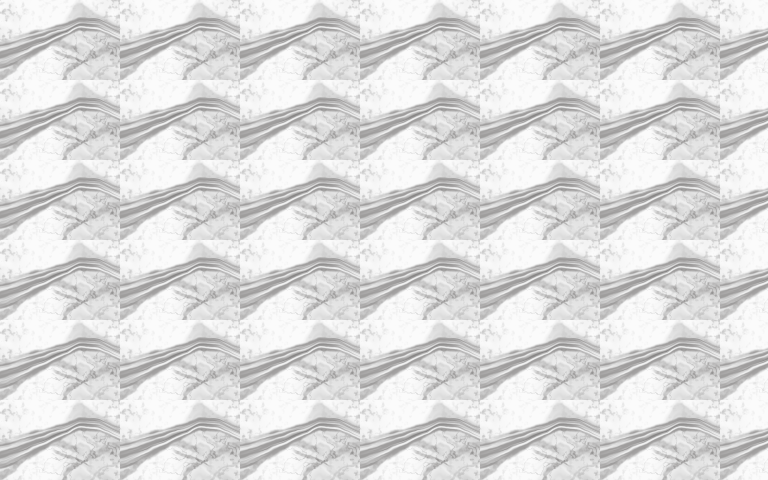
Reproduce this texture procedurally as a Shadertoy shader.

```glsl
// Pale grey marble slabs, 6.4 across and 6 down, all alike with hard seams.
// Each slab has a layered diagonal band, a faint plume above it and ragged
// veins below, all bent by value noise; supersampling smooths the edges.

float hash(vec2 p) {
    p = fract(p * vec2(0.1031, 0.1137));
    p += dot(p, p.yx + 33.33);
    return fract((p.x + p.y) * p.x * 17.0);
}

float noise(vec2 p) {
    vec2 i = floor(p), f = fract(p);
    f = f * f * (3.0 - 2.0 * f);
    return mix(mix(hash(i), hash(i + vec2(1, 0)), f.x),
               mix(hash(i + vec2(0, 1)), hash(i + vec2(1, 1)), f.x), f.y);
}

float fbm(vec2 p) {
    float sum = 0.0, gain = 0.53;
    for (int i = 0; i < 4; i++) {
        sum += gain * noise(p);
        p = mat2(1.6, 1.2, -1.2, 1.6) * p + 7.3;
        gain *= 0.5;
    }
    return sum;
}

// Centre height of the layered band
float ridge(float x) {
    return mix(0.2, 0.7, smoothstep(-0.3, 0.85, x))
         + 0.04 * exp(-pow((x - 0.66) / 0.07, 2.0))
         - 0.14 * smoothstep(0.78, 1.05, x);
}

// Soft line of half width w at signed distance d
float vein(float d, float w) {
    return 1.0 - smoothstep(w * 0.5, w * 1.4, abs(d));
}

float marble(vec2 p) {
    vec2 q = p * vec2(1.5, 1.0);
    vec2 warp = vec2(fbm(q * 7.0 + 20.0), fbm(q * 7.0 + 51.0)) - 0.5;
    vec2 w = p + 0.1 * warp;
    float cloud = fbm(q * 5.0 + 3.0), grain = fbm(q * 24.0 + 40.0);

    // Clouded ground, greyer at the left and lower right
    float edge = smoothstep(0.3, 0.0, p.x) + smoothstep(0.7, 1.0, p.x);
    float tone = 0.985 - 0.05 * edge * smoothstep(0.25, 0.65, cloud);
    tone -= 0.12 * smoothstep(0.5, 0.8, grain) * (0.35 + edge);

    // Plume of nested arcs rising over the crest
    float rise = p.y + 0.03 * warp.y - ridge(p.x);
    float top = 0.1 + 0.22 * exp(-pow((w.x - 0.66) / 0.13, 2.0))
              + 0.08 * smoothstep(0.7, 0.95, p.x);
    float plume = smoothstep(top, top - 0.07, rise) * smoothstep(0.4, 0.65, p.x);
    tone -= plume * (0.04 + 0.1 * noise(vec2(w.x * 4.0, (rise - top) * 24.0)));

    // Layered band with streaks that run along it
    float halfWidth = mix(0.2, 0.085, smoothstep(0.0, 0.65, p.x));
    float s = rise / halfWidth;
    float band = 1.0 - smoothstep(0.75, 1.15, abs(s + 0.5 * warp.x));
    float streak = fbm(vec2(p.x * 3.0 + 2.0, s * 4.5 + p.x * 2.0));
    float layers = mix(0.95, 0.62, smoothstep(0.25, 0.68, streak));
    layers -= 0.12 * vein(s - 0.35, 0.2) * smoothstep(0.35, 0.75, p.x);
    layers -= 0.1 * vein(s + 0.3 - 0.4 * p.x, 0.12);
    tone = mix(tone, layers, band);

    // Ragged veins around the white island and through the lower right
    float below = smoothstep(0.0, -0.06, rise + halfWidth * 0.6);
    float ragged = 0.55 + 0.9 * cloud;
    float rim = w.y - 0.03 - 0.44 * smoothstep(-0.05, 0.42, w.x)
              + 0.16 * smoothstep(0.45, 0.75, w.x);
    float rimMask = vein(rim, 0.042 * ragged) * smoothstep(0.72, 0.6, p.x);
    float root = w.y - 0.47 * (1.0 - exp(4.5 * (0.53 - w.x)));
    float rootMask = vein(root, 0.035 * ragged);
    float branch = w.y - 0.33 + 0.65 * (w.x - 0.5);
    float branchMask = vein(branch, 0.022 * ragged)
                     * smoothstep(0.42, 0.5, p.x) * smoothstep(0.8, 0.7, p.x);
    float fork = w.y - 0.9 * (w.x - 0.72);
    float forkMask = 0.5 * vein(fork, 0.02);
    float veins = max(max(rimMask, rootMask), max(branchMask, forkMask));
    tone = mix(tone, 0.6 + 0.28 * grain, veins * below * 0.9);

    // Thin hairlines and flecks beside the veins
    float hair = vein(fbm(q * 6.0 + warp + 80.0) - 0.5, 0.018);
    tone -= 0.13 * hair * below * smoothstep(0.15, 0.5, p.x);
    return clamp(tone, 0.5, 0.99);
}

void mainImage(out vec4 fragColor, in vec2 fragCoord) {
    float tone = 0.0;
    for (int i = 0; i < 9; i++) {
        vec2 offset = (vec2(i % 3, i / 3) - 1.0) / 3.0;
        vec2 slab = (fragCoord + offset) / iResolution.y * vec2(4.0, 6.0);
        tone += marble(fract(slab)) / 9.0;
    }
    // Dark minerals lean very slightly warm
    vec3 color = tone * mix(vec3(1.0, 0.99, 0.988), vec3(1.0), smoothstep(0.6, 0.85, tone));
    fragColor = vec4(color, 1.0);
}
```
